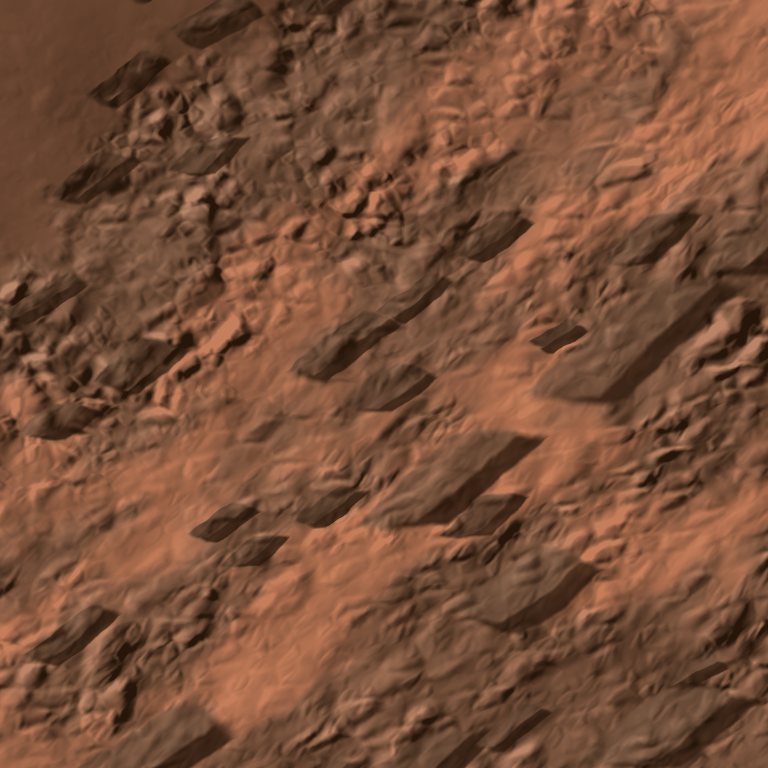
A Shadertoy shader for this texture:

```glsl
const vec2 LIGHT = vec2(-0.35, 0.94);   // in bedding coordinates
const float BEDDING_ANGLE = 0.66;

vec2 hash2(vec2 p) {
    vec3 h = fract(p.xyx * vec3(0.1031, 0.1030, 0.0973));
    h += dot(h, h.yzx + 33.33);
    return fract((h.xx + h.yz) * h.zy);
}

mat2 rotation(float a) {
    return mat2(cos(a), -sin(a), sin(a), cos(a));
}

// Layered sines, roughly -1 to 1
float waves(vec2 p) {
    float sum = 0.0, amplitude = 0.5;
    for (int i = 0; i < 5; i++) {
        p = rotation(1.1) * p * 1.75 + 3.7;
        sum += amplitude * sin(p.x + 1.4 * sin(p.y * 0.8));
        amplitude *= 0.65;
    }
    return sum;
}

// Offset from nearest seed, gap to the next cell, random value
vec4 cellular(vec2 p) {
    vec2 cell = floor(p), nearest = vec2(0.0);
    float first = 9.0, second = 9.0, id = 0.0;
    for (int y = -1; y <= 1; y++)
    for (int x = -1; x <= 1; x++) {
        vec2 c = cell + vec2(x, y);
        vec2 r = hash2(c);
        vec2 offset = p - c - r;
        float d = length(offset);
        if (d < first) {
            second = first;
            first = d;
            nearest = offset;
            id = fract(r.x * 7.3 + r.y * 3.1);
        } else {
            second = min(second, d);
        }
    }
    return vec4(nearest, second - first, id);
}

// Tilted stones of very uneven height
float stoneHeight(vec2 p) {
    vec4 c = cellular(p);
    vec2 tilt = sin(c.w * vec2(41.0, 67.0));
    return smoothstep(0.0, 0.55, c.z) * (0.1 + 1.1 * c.w * c.w + 0.8 * dot(tilt, c.xy));
}

// Positive on faces turned to the light, negative in shade
float relief(vec2 p, vec2 size, float turn) {
    vec2 q = rotation(turn) * p / size;
    return stoneHeight(q) - stoneHeight(q + 0.38 * LIGHT);
}

float layeredRelief(vec2 p, vec2 size) {
    return 0.36 * relief(p, size, 0.12)
         + 0.36 * relief(p + 3.1, size * 0.55, -0.22)
         + 0.19 * relief(p + 7.7, size * 0.30, 0.25);
}

float slabShape(vec2 p, vec2 halfSize) {
    vec2 a = abs(vec2(p.x + 0.5 * p.y, p.y)) / halfSize;
    float d = mix(length(a), max(a.x, a.y), 0.75) - 1.0;
    return smoothstep(0.10, -0.10, d);
}

// Scattered slabs: x = face coverage, y = cast shadow
vec2 slabs(vec2 p, vec2 size, float chance) {
    vec2 q = p / size, cell = floor(q), result = vec2(0.0);
    for (int y = -1; y <= 1; y++)
    for (int x = -1; x <= 1; x++) {
        vec2 c = cell + vec2(x, y);
        vec2 r = hash2(c + 19.0), s = hash2(c + 53.0);
        if (r.x > chance) continue;
        vec2 local = rotation(0.5 * (s.y - 0.5)) * (q - c - 0.3 - 0.4 * s);
        vec2 halfSize = mix(vec2(0.24, 0.10), vec2(0.52, 0.28), vec2(r.y, s.x));
        float shadow = slabShape(local + LIGHT * 0.2, halfSize);
        result = max(result, vec2(slabShape(local, halfSize), shadow));
    }
    return result;
}

vec3 rockColor(float tone, float warmth) {
    vec3 shadow = vec3(0.15, 0.085, 0.04);
    vec3 middle = mix(vec3(0.44, 0.32, 0.24), vec3(0.47, 0.30, 0.21), warmth);
    vec3 sunlit = mix(vec3(0.68, 0.52, 0.42), vec3(0.75, 0.475, 0.34), warmth);
    float t = clamp(tone, 0.0, 1.05) * 2.0;
    return t < 1.0 ? mix(shadow, middle, t) : mix(middle, sunlit, t - 1.0);
}

void mainImage(out vec4 fragColor, in vec2 fragCoord) {
    vec2 p = rotation(BEDDING_ANGLE) * (fragCoord / iResolution.y);
    float drift = waves(p * 4.0);
    vec2 q = p + 0.006 * vec2(waves(p * 8.0), waves(p * 8.0 + 5.0));
    q += 0.0012 * vec2(waves(p * 45.0), waves(p * 45.0 + 8.0));

    // Zones across the slope
    float rubble = smoothstep(0.12, 0.36, p.y + 0.12 * drift);
    float dust = smoothstep(0.49, 0.56, p.y + 0.06 * drift + 0.02 * waves(q * 25.0));
    float band = exp(-pow((p.y - 0.09) / 0.20, 2.0));
    float sheet = smoothstep(-0.2, 0.6, waves(q * vec2(3.5, 8.0) + 2.0) + 0.6 * band - 0.2);
    float clump = smoothstep(-0.5, 0.6, waves(q * vec2(7.0, 11.0) + 9.0));

    // Bedded ground and broken stones
    float bedded = layeredRelief(q, vec2(0.092, 0.042));
    float broken = layeredRelief(q, vec2(0.066, 0.050));
    float rough = mix(bedded * mix(1.1, 0.7, sheet), broken * 1.2, rubble);
    rough *= mix(0.6, 1.3, clump);
    float tone = 0.45 + 0.36 * sheet * (1.0 - 0.5 * rubble) + 0.07 * band;
    tone += rough + 0.13 * waves(q * vec2(9.0, 17.0)) - 0.06 * clump;
    float warmth = clamp(0.45 + 0.6 * sheet - 0.15 * rubble, 0.0, 1.0);

    // Smooth dust
    float dustTone = 0.41 + 0.08 * drift + 0.10 * rough;
    tone = mix(tone, dustTone, dust);
    warmth = mix(warmth, 0.7, dust);

    // Large slabs low on the slope, small dark ones throughout
    float low = smoothstep(0.06, -0.08, p.y);
    vec2 large = slabs(q, vec2(0.27, 0.14), 0.5) * low;
    vec2 small = slabs(q + 4.0, vec2(0.125, 0.075), 0.22);
    tone = mix(tone, 0.09 + 0.2 * rough, 0.9 * max(large.y, small.y));
    tone = mix(tone, 0.49 + 0.5 * bedded, 0.95 * large.x);
    tone = mix(tone, 0.34 - 0.14 * dust + 0.7 * bedded, 0.9 * small.x);
    warmth *= 1.0 - 0.7 * max(large.x, small.x);

    fragColor = vec4(rockColor(tone, warmth), 1.0);
}
```
